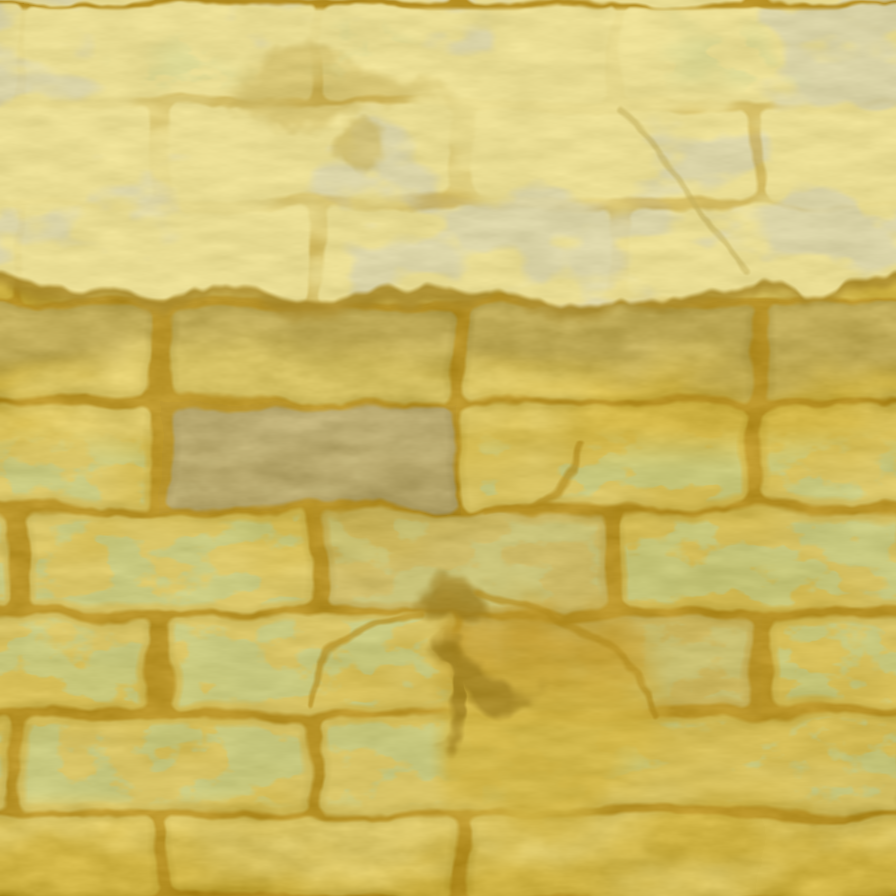
This texture is drawn by a Shadertoy shader. Its source:

```glsl
// Weathered yellow brick wall with torn cream plaster above and a spalled hollow below.
const vec2 BRICKS = vec2(3.0, 9.0);     // bricks across, courses down
const vec2 JOINT = vec2(0.009, 0.005);  // half widths of upright and level joints
const float TOP_GAP = 0.006;            // depth of the first level joint
const float CORNER = 0.010;             // brick corner radius
const float SOFT = 0.003;               // edge softness
const float WOBBLE = 0.026;             // hand-drawn unevenness
const float PLASTER_DEPTH = 0.338;      // where the plaster ends
const vec3 MORTAR = vec3(0.71, 0.56, 0.13);
const vec3 SHADOW = vec3(0.62, 0.50, 0.13);
const vec3 OCHRE = vec3(0.82, 0.71, 0.27);
const vec3 STRAW = vec3(0.86, 0.78, 0.41);
const vec3 KHAKI = vec3(0.75, 0.67, 0.34);
const vec3 TAUPE = vec3(0.73, 0.67, 0.45);
const vec3 AQUA = vec3(0.74, 0.81, 0.58);
const vec3 CREAM = vec3(0.91, 0.86, 0.57);
const vec3 LILAC = vec3(0.84, 0.82, 0.67);

float hash(vec2 p) { return fract(sin(dot(p, vec2(127.1, 311.7))) * 43758.5453); }

// Value noise that wraps after one canvas
float noise(vec2 p, vec2 cells) {
    vec2 g = p * cells, f = fract(g);
    vec2 a = mod(floor(g), cells), b = mod(floor(g) + 1.0, cells);
    f = f * f * (3.0 - 2.0 * f);
    return mix(mix(hash(a), hash(vec2(b.x, a.y)), f.x),
               mix(hash(vec2(a.x, b.y)), hash(b), f.x), f.y);
}

float fbm(vec2 p, vec2 cells) {
    float sum = 0.0, amp = 0.533;
    for (int i = 0; i < 4; i++, cells *= 2.0, amp *= 0.5) sum += amp * noise(p, cells);
    return sum;
}

float blob(vec2 p, vec2 centre, vec2 radii) {
    return 1.0 - smoothstep(0.6, 1.15, length((p - centre) / radii));
}

float isBrick(vec2 id, vec2 wanted) { return step(distance(id, wanted), 0.5); }

// Curved crack, traced as short segments along a quadratic curve
float crack(vec2 p, vec2 a, vec2 b, vec2 c) {
    float d = 1.0;
    vec2 from = a;
    for (int i = 1; i <= 8; i++) {
        float t = float(i) / 8.0;
        vec2 to = mix(mix(a, b, t), mix(b, c, t), t), s = to - from;
        d = min(d, distance(p, from + s * clamp(dot(p - from, s) / dot(s, s), 0.0, 1.0)));
        from = to;
    }
    return 1.0 - smoothstep(0.001, 0.006, d);
}

void mainImage(out vec4 fragColor, in vec2 fragCoord) {
    vec2 p = fragCoord / iResolution.xy;
    p.y = 1.0 - p.y;  // depth below the top edge
    vec2 warp = vec2(fbm(p, vec2(14.0)), fbm(p + 0.37, vec2(14.0))) - 0.5;
    vec2 q = p + WOBBLE * warp, rough = p + 0.1 * warp;
    float broad = fbm(p, vec2(5.0, 9.0));
    float daub = fbm(p + 0.3 * WOBBLE * warp, vec2(22.0, 34.0));
    float grain = fbm(p, vec2(24.0, 80.0)) - 0.5;

    // Staggered courses that sag a little below the middle
    float sag = 0.012 * smoothstep(0.45, 0.66, p.y) * (1.0 - smoothstep(0.9, 1.0, p.y));
    float depth = (q.y - TOP_GAP - sag) * BRICKS.y, row = mod(floor(depth), BRICKS.y);
    float stagger = mod(row + step(row, 3.5), 2.0);
    vec2 grid = vec2((q.x - 0.18 + 0.16 * stagger) * BRICKS.x, depth);
    vec2 id = vec2(mod(floor(grid.x), BRICKS.x), row), local = fract(grid);

    // Uneven joints; the upright ones vanish at the lower right
    vec2 inset = (0.5 - abs(local - 0.5)) / BRICKS - JOINT * (0.3 + 1.4 * noise(p, vec2(8.0)));
    inset.x += 0.04 * smoothstep(0.6, 0.67, p.x) * smoothstep(0.79, 0.82, p.y)
             * (1.0 - smoothstep(0.93, 0.98, p.x));
    float edge = CORNER - length(max(CORNER - inset, 0.0));
    float mortar = 1.0 - smoothstep(-SOFT, SOFT, edge);

    // Brick faces, some grey, some flecked with aqua
    vec3 face = mix(OCHRE, STRAW, smoothstep(0.3, 0.6, broad)) + 0.05 * (hash(id) - 0.5);
    float dull = step(abs(row - 3.0), 0.5) * (1.0 - smoothstep(0.3, 0.8, local.y + broad - 0.5));
    float grey = 0.95 * isBrick(id, vec2(0.0, 4.0)) + 0.4 * isBrick(id, vec2(1.0, 5.0))
               + 0.45 * isBrick(id, vec2(1.0, 6.0));
    face = mix(mix(face, KHAKI, dull), TAUPE, grey);
    float fleck = smoothstep(0.47, 0.58, daub);
    float mossy = smoothstep(0.47, 0.53, p.y) * (1.0 - smoothstep(0.88, 0.91, p.y)) * (1.0 - grey);
    face = mix(face, STRAW, 0.5 * mossy);
    face = mix(face, AQUA, 0.8 * fleck * mossy * smoothstep(0.003, 0.014, edge));
    face += 0.14 * (daub - 0.5) * (1.0 - mossy) - 0.05 * (1.0 - smoothstep(0.0, 0.014, edge));
    vec3 wall = mix(face, MORTAR + 0.16 * (daub - 0.5), 0.9 * mortar);

    // Spalled hollow with dark pits
    float hollow = blob(rough, vec2(0.60, 0.80), vec2(0.14, 0.15)) * smoothstep(0.475, 0.505, p.x);
    wall = mix(wall, mix(MORTAR + 0.05, OCHRE, smoothstep(0.7, 0.82, p.y)), 0.92 * hollow);
    float pits = max(blob(rough, vec2(0.56, 0.75), vec2(0.07, 0.03)),
                 max(blob(rough, vec2(0.495, 0.675), vec2(0.045, 0.035)),
                     blob(rough, vec2(0.51, 0.775), vec2(0.016, 0.05))));
    wall = mix(wall, SHADOW, 0.8 * pits);
    float cracks = max(crack(q, vec2(0.54, 0.57), vec2(0.64, 0.57), vec2(0.65, 0.50)),
                   max(crack(q, vec2(0.53, 0.66), vec2(0.70, 0.69), vec2(0.73, 0.80)),
                       crack(q, vec2(0.47, 0.69), vec2(0.36, 0.70), vec2(0.35, 0.78))));
    wall = mix(wall, MORTAR, 0.7 * cracks);

    // Plaster: cream with pale stains, worn patches and ghosted joints
    vec3 plaster = mix(CREAM, LILAC, 0.8 * smoothstep(0.54, 0.64, fbm(p + 0.21, vec2(8.0, 13.0))));
    float topCourse = 1.0 - smoothstep(0.08, 0.11, p.y);
    plaster = mix(plaster, AQUA, 0.3 * fleck * topCourse * smoothstep(0.45, 0.6, broad));
    float worn = max(blob(rough, vec2(0.37, 0.115), vec2(0.12, 0.036)),
                     blob(rough, vec2(0.405, 0.175), vec2(0.035, 0.024)));
    plaster = mix(plaster, KHAKI + 0.05, 0.7 * worn);
    float ghost = max(0.4 * smoothstep(0.5, 0.66, broad) + 0.05, 1.0 - smoothstep(0.006, 0.014, p.y));
    plaster = mix(plaster, MORTAR, ghost * mortar);
    plaster = mix(plaster, KHAKI, 0.5 * crack(q, vec2(0.69, 0.12), vec2(0.76, 0.2), vec2(0.83, 0.3)));

    // Torn plaster edge and the shade under it
    float below = p.y - PLASTER_DEPTH - 0.07 * (fbm(vec2(p.x, 0.0), vec2(11.0, 1.0)) - 0.5);
    wall = mix(wall, SHADOW + 0.04, 0.85 * (1.0 - smoothstep(0.004, 0.024, below + 0.04 * warp.y)));
    fragColor = vec4(mix(plaster, wall, smoothstep(-0.004, 0.004, below)) + 0.1 * grain, 1.0);
}
```
